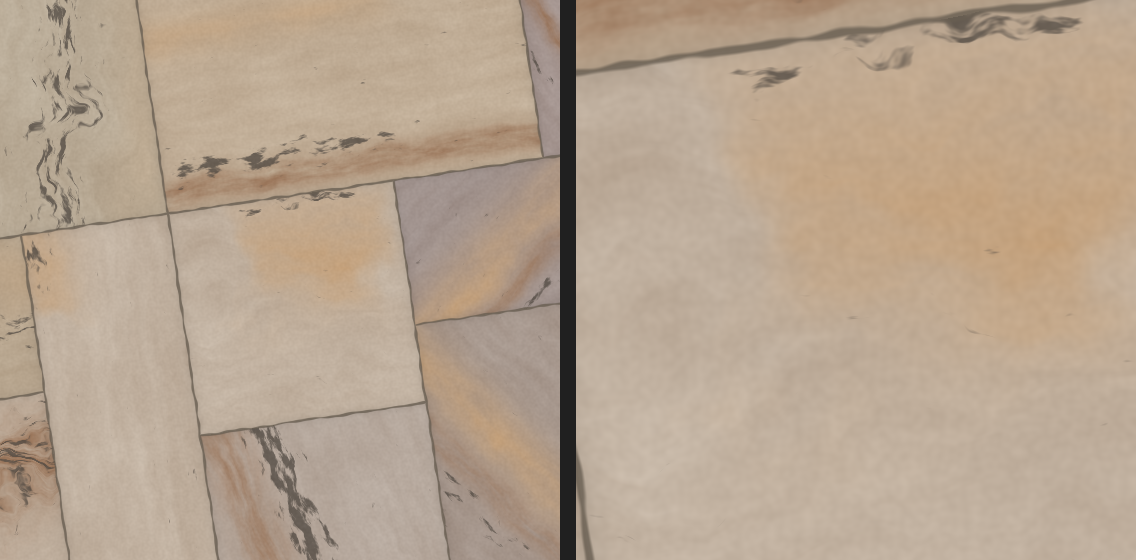
Left: the whole. Right: its middle third, enlarged.
Give the GLSL for this texture, as a WebGL 2 fragment shader.

```glsl
#version 300 es
precision highp float;

uniform vec2 u_resolution;
out vec4 fragColor;

#define TILT 0.146
#define CROSSING vec2(0.2995, 0.6185)
#define JOINT_HALF 0.0019
#define JOINT_SOFT 0.0026
#define JOINT_WOBBLE 0.0028
#define MOTTLE 0.085
#define GRAIN 0.022
#define OCHRE vec3(0.765, 0.625, 0.475)
#define RUST vec3(0.59, 0.44, 0.33)
#define DARK vec3(0.33, 0.30, 0.27)
#define JOINT vec3(0.41, 0.37, 0.32)

// Bands hold offset across the vein, half width and strength.
struct Slab {
    vec3 base;
    float angle, warp;
    vec3 ochre, rust, dark;
    vec2 reach; // centre and half length along the vein
};

vec2 gradient(vec2 cell) {
    uvec2 q = uvec2(ivec2(cell)) * uvec2(1597334677u, 3812015801u);
    uint h = (q.x ^ q.y) * 1597334677u;
    h = (h ^ (h >> 15)) * 2246822519u;
    float a = float(h >> 8) / 16777216.0 * 6.28319;
    return vec2(cos(a), sin(a));
}

float noise(vec2 p) {
    vec2 i = floor(p), f = p - i;
    vec2 w = f * f * f * (f * (f * 6.0 - 15.0) + 10.0), e = vec2(1, 0);
    float low = mix(dot(gradient(i), f), dot(gradient(i + e), f - e), w.x);
    float high = mix(dot(gradient(i + e.yx), f - e.yx), dot(gradient(i + 1.0), f - 1.0), w.x);
    return mix(low, high, w.y);
}

float fbm(vec2 p) {
    float sum = 0.0, amp = 0.75;
    for (int k = 0; k < 4; k++) {
        sum += amp * noise(p);
        p = mat2(1.6, 1.2, -1.2, 1.6) * p + 17.3;
        amp *= 0.55;
    }
    return sum;
}

// Finds the tile number and its box as (left, bottom, right, top).
int layout_tile(vec2 q, out vec4 box) {
    if (q.y > 0.0) {
        int col = int(q.x > 0.0) + int(q.x > 0.678);
        box = vec4(col == 0 ? -2.0 : col == 1 ? 0.0 : 0.678, 0.0,
                   col == 0 ? 0.0 : col == 1 ? 0.678 : 2.0, 2.0);
        return col;
    }
    int col = int(q.x > -0.264) + int(q.x > 0.0) + int(q.x > 0.408);
    vec4 edges = vec4(-2.0, -0.264, 0.0, 0.408);
    vec4 cuts = vec4(-0.284, -2.0, -0.401, -0.261);
    bool lower = q.y < cuts[col];
    box = vec4(edges[col], lower ? -2.0 : cuts[col],
               col == 3 ? 2.0 : edges[col + 1], lower ? cuts[col] : 0.0);
    return 3 + col * 2 + int(lower);
}

Slab slab_style(int id) {
    vec3 none = vec3(0, 1, 0);
    vec3 cream = vec3(0.755, 0.692, 0.625);
    vec2 full = vec2(0, 9);
    if (id == 0) return Slab(vec3(0.725, 0.67, 0.59), 1.42, 0.07, vec3(0.05, 0.05, 0.25), none, vec3(0.19, 0.06, 0.58), full);
    if (id == 1) return Slab(vec3(0.75, 0.675, 0.585), 0.02, 0.015, vec3(0.31, 0.035, 0.65), vec3(0.035, 0.026, 0.9), vec3(0.07, 0.022, 0.68), vec2(0.17, 0.29));
    if (id == 2) return Slab(vec3(0.65, 0.59, 0.57), -1.05, 0.03, none, vec3(0.74, 0.018, 0.9), vec3(0.68, 0.02, 0.35), full);
    if (id == 3) return Slab(vec3(0.72, 0.65, 0.56), 0.0, 0.04, vec3(-0.07, 0.06, 0.4), none, vec3(-0.16, 0.04, 0.55), full);
    if (id == 4) return Slab(cream, 0.2, 0.12, none, vec3(-0.34, 0.09, 1.1), vec3(-0.34, 0.09, 0.62), full);
    if (id == 5) return Slab(cream, 1.57, 0.03, vec3(0.25, 0.06, 0.7), none, vec3(0.25, 0.025, 0.5), vec2(-0.05, 0.09));
    if (id == 7) return Slab(cream, 0.0, 0.06, vec3(-0.10, 0.10, 0.85), none, vec3(-0.01, 0.014, 0.55), vec2(0.25, 0.14));
    if (id == 8) return Slab(vec3(0.71, 0.655, 0.61), 1.85, 0.02, none, vec3(0.085, 0.045, 0.75), vec3(0.005, 0.036, 0.85), full);
    if (id == 9) return Slab(vec3(0.635, 0.58, 0.56), 0.64, 0.025, vec3(-0.47, 0.055, 0.85), vec3(-0.53, 0.02, 0.6), vec3(-0.57, 0.02, 0.4), full);
    return Slab(vec3(0.65, 0.59, 0.55), -0.91, 0.02, vec3(0.125, 0.045, 0.95), vec3(0.045, 0.025, 0.65), vec3(0.0, 0.025, 0.38), full);
}

float band(float across, vec3 b) {
    float d = (across - b.x) / b.y;
    return b.z * exp(-d * d);
}

void main() {
    vec2 p = gl_FragCoord.xy / u_resolution;
    vec2 d = p - CROSSING;
    float c = cos(TILT), s = sin(TILT);
    vec2 q = vec2(c * d.x + s * d.y, c * d.y - s * d.x);
    vec2 cut = q + JOINT_WOBBLE * vec2(noise(p * 34.0), noise(p * 34.0 + 51.0));

    vec4 box;
    int id = layout_tile(cut, box);
    Slab slab = slab_style(id);

    // Vein coordinates, bent by slow noise
    vec2 seed = vec2(float(id) * 7.31, float(id) * 3.77);
    float cloud = fbm(q * 6.0 + seed);
    vec2 dir = vec2(cos(slab.angle), sin(slab.angle));
    float along = dot(q, dir);
    float across = dot(q, vec2(-dir.y, dir.x)) + slab.warp * cloud;
    float streak = fbm(vec2(along * 7.0, across * 40.0) + seed);
    float fleck = fbm(vec2(along * 24.0, across * 62.0) + seed + 30.0);
    float span = 1.0 - smoothstep(0.65, 1.15, abs(along - slab.reach.x + 0.1 * cloud) / slab.reach.y);

    // Stone body and coloured bands
    vec3 col = slab.base + MOTTLE * (0.6 * cloud + 0.45 * streak) * vec3(0.85, 1.0, 1.1);
    float ochre = band(across, slab.ochre) * span * (0.75 + 0.7 * cloud + 0.3 * streak);
    col = mix(col, OCHRE, clamp(ochre, 0.0, 1.0));
    float rust = band(across, slab.rust) * (0.65 + 0.9 * streak + 0.4 * fleck);
    col = mix(col, RUST, clamp(rust, 0.0, 0.9));
    float dark = smoothstep(0.0, 0.38, 1.1 * fleck + band(across, slab.dark) * span - 0.52);
    col = mix(col, DARK, 0.8 * dark);
    col += GRAIN * (noise(p * 190.0) + 0.8 * noise(p * 85.0));

    // Joints with chipped edges
    vec2 gap = min(cut - box.xy, box.zw - cut);
    float edge = min(gap.x, gap.y);
    float width = JOINT_HALF * (1.0 + 1.1 * noise(p * 48.0 + 9.0));
    float joint = 1.0 - smoothstep(width - 0.5 * JOINT_SOFT, width + 0.5 * JOINT_SOFT, edge);
    col *= 1.0 - 0.08 * exp(-edge * 140.0);
    col = mix(col, JOINT, 0.8 * joint);

    fragColor = vec4(clamp(col, 0.0, 1.0), 1.0);
}
```
